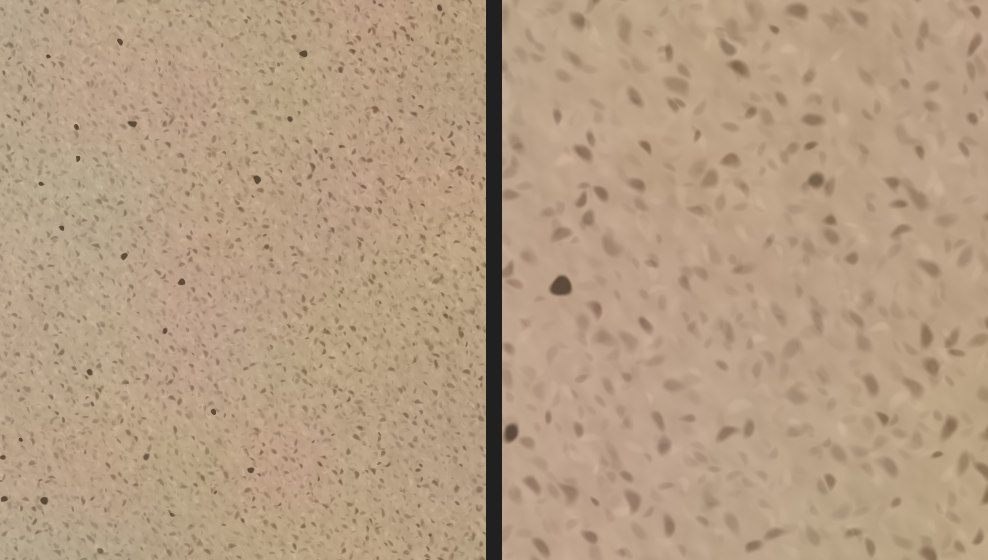
Left: the whole. Right: its middle third, enlarged.
Reproduce this texture procedurally as a Shadertoy shader.

```glsl
vec3 hash3(vec2 cell, float seed) {
    uvec3 v = uvec3(ivec3(cell, seed) + 4096) * 1664525u + 1013904223u;
    v.x += v.y * v.z; v.y += v.z * v.x; v.z += v.x * v.y;
    v ^= v >> 16u;
    v.x += v.y * v.z; v.y += v.z * v.x; v.z += v.x * v.y;
    return vec3(v >> 8u) / 16777216.0;
}

float noise(vec2 p, float seed) {
    vec2 i = floor(p), f = fract(p);
    f = f * f * (3.0 - 2.0 * f);
    float low = mix(hash3(i, seed).x, hash3(i + vec2(1, 0), seed).x, f.x);
    float high = mix(hash3(i + vec2(0, 1), seed).x, hash3(i + vec2(1, 1), seed).x, f.x);
    return mix(low, high, f.y) * 2.0 - 1.0;
}

vec2 rotate(vec2 p, float angle) {
    float c = cos(angle), s = sin(angle);
    return vec2(c * p.x + s * p.y, c * p.y - s * p.x);
}

// Scattered bent ellipses, mostly leaning down to the right; size in cells
float grains(vec2 p, float cells, vec2 size, float share, float seed) {
    p *= cells;
    vec2 home = floor(p);
    float cover = 0.0;
    for (int y = -1; y <= 1; y++)
    for (int x = -1; x <= 1; x++) {
        vec2 cell = home + vec2(x, y);
        vec3 place = hash3(cell, seed);
        vec3 shape = hash3(cell, seed + 1.0);
        if (place.z > share) continue;
        float spread = shape.x * 2.0 - 1.0;
        vec2 q = rotate(p - cell - place.xy, -0.95 + 1.5 * spread * abs(spread));
        q.y += (shape.y - 0.5) * 1.6 * q.x * q.x;
        float r = length(q / (size * mix(0.65, 1.25, shape.z)));
        float strength = mix(0.3, 1.0, shape.y * shape.y);
        cover = max(cover, strength * (1.0 - smoothstep(0.35, 1.25, r)));
    }
    return cover;
}

void mainImage(out vec4 fragColor, in vec2 fragCoord) {
    vec2 p = fragCoord / iResolution.y;
    float across = fragCoord.x / iResolution.x;

    // Ground: cool and pale on the left, warm on the right
    vec3 color = mix(vec3(0.725, 0.645, 0.548), vec3(0.728, 0.628, 0.515),
                     smoothstep(0.0, 0.75, across));
    color += 0.012 * noise(p * 3.5, 1.0);
    color += vec3(0.012, -0.010, 0.004) * noise(p * 6.0 + 3.0, 2.0);
    color += vec3(0.004, 0.002, -0.016) * noise(p * 5.0 + 7.0, 3.0);
    color -= 0.012 * exp(-pow((across - 0.35) / 0.02, 2.0)) * smoothstep(0.4, 0.9, p.y);

    // Fine mottling, stretched along the lean of the grains
    vec2 lean = rotate(p, -0.95);
    color += 0.022 * noise(lean * vec2(75.0, 130.0), 4.0);
    color += 0.010 * noise(lean * vec2(160.0, 230.0), 5.0);

    // Uneven grain outlines and density
    vec2 warped = p + 0.0018 * vec2(noise(p * 110.0, 6.0), noise(p * 110.0, 7.0));
    float density = 0.92 + 0.2 * noise(p * 7.0, 8.0) + 0.16 * (across - 0.5);

    float pale = grains(warped, 62.0, vec2(0.42, 0.20), 0.60, 10.0);
    float faint = grains(warped, 82.0, vec2(0.46, 0.25), 0.60, 20.0);
    float dark = grains(warped, 56.0, vec2(0.38, 0.21), 0.68, 30.0);
    float speck = grains(warped, 24.0, vec2(0.18, 0.14), 0.07, 40.0);

    color += 0.045 * pale;
    color -= vec3(0.085, 0.087, 0.083) * faint * density;
    color -= vec3(0.215, 0.220, 0.205) * dark * density;
    color = mix(color, vec3(0.30, 0.23, 0.17), 0.85 * smoothstep(0.05, 0.6, speck));

    fragColor = vec4(color, 1.0);
}
```
